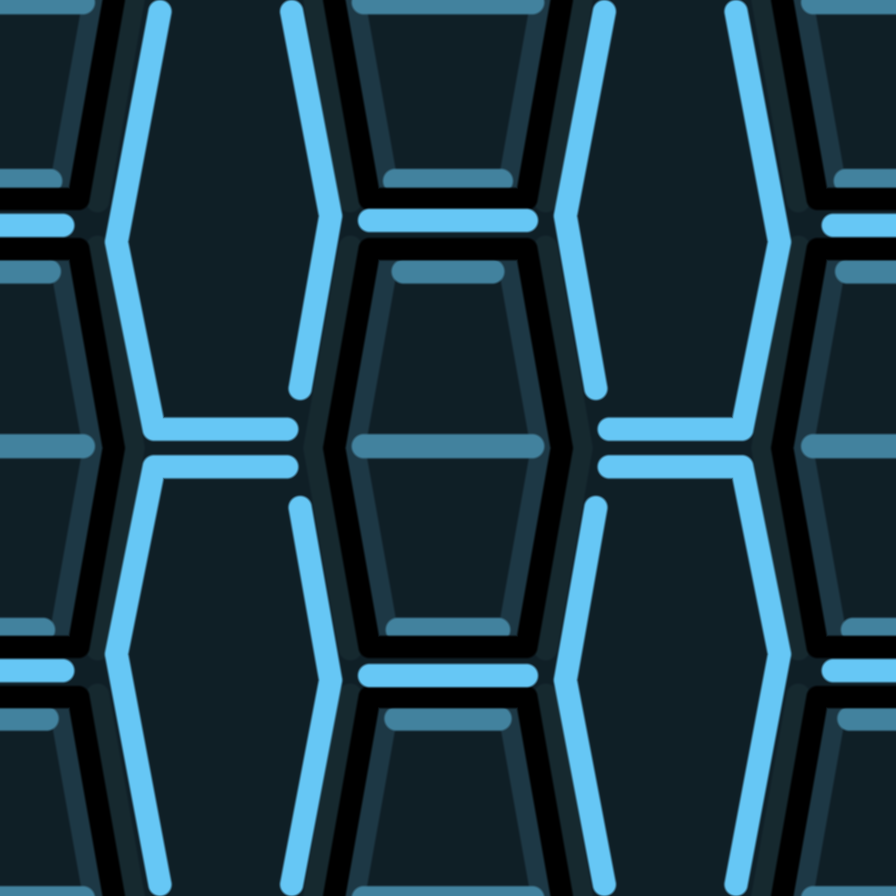
Write a Shadertoy shader that draws this pattern.

```glsl
// Seamless sci-fi lattice: black hexagonal cells with dim rungs, framed by glowing blue brackets.

// Distance from p to the segment a-b.
float segment(vec2 p, vec2 a, vec2 b) {
    vec2 pa = p - a, ba = b - a;
    return length(pa - ba * clamp(dot(pa, ba) / dot(ba, ba), 0.0, 1.0));
}

// Soft-edged coverage of a stroke with the given half width.
float stroke(float dist, float halfWidth) {
    float soft = max(0.2, 75.0 / iResolution.y);
    return 1.0 - smoothstep(-soft, soft, dist - halfWidth);
}

// Rungs: height, half length in the middle column, half length in the side column.
const vec3 RUNGS[6] = vec3[6](
    vec3(-0.25, 9.4, 9.25), vec3(19.8, 5.75, 5.2), vec3(29.7, 5.6, 4.8),
    vec3(50.2, 9.4, 9.25), vec3(69.7, 4.95, 5.45), vec3(79.8, 5.9, 5.6));

float rungDistance(vec2 p, vec2 cell) {
    float d = 100.0;
    for (int i = 0; i < 6; i++) {
        float y = mod(p.y - RUNGS[i].x + 50.0, 100.0) - 50.0;
        float len = abs(p.x - 50.0) < 25.0 ? RUNGS[i].y : RUNGS[i].z;
        d = min(d, length(vec2(max(cell.x - len, 0.0), y)));
    }
    return d;
}

// Blue bars and bent brackets in one mirrored quadrant.
float bracketDistance(vec2 q) {
    float bars = min(segment(q, vec2(0.0, 25.4), vec2(8.75, 25.4)),
                     segment(q, vec2(43.0, 24.85), vec2(50.0, 24.85)));
    float inner = min(segment(q, vec2(17.45, 48.7), vec2(13.1, 25.9)),
                      segment(q, vec2(13.1, 25.9), vec2(16.5, 6.65)));
    float outer = min(segment(q, vec2(32.15, 48.7), vec2(37.0, 23.0)),
                      segment(q, vec2(37.0, 23.0), vec2(32.8, 2.1)));
    float foot = segment(q, vec2(32.8, 2.1), vec2(18.0, 2.1));
    return min(min(bars, inner), min(outer, foot));
}

void mainImage(out vec4 fragColor, in vec2 fragCoord) {
    // Percent of the canvas, folded into a quadrant and into a 2 x 2 grid of cells.
    vec2 p = 100.0 * fragCoord / iResolution.xy;
    vec2 quadrant = abs(p - 50.0);
    vec2 cell = min(quadrant, 50.0 - quadrant);

    vec3 color = vec3(0.06, 0.12, 0.15);

    // Faint bands outside and inside the cell walls.
    float halo = segment(cell, vec2(14.85, 0.0), vec2(10.9, 22.4));
    float lining = segment(cell, vec2(10.55, 0.0), vec2(6.7, 21.5));
    color = mix(color, vec3(0.085, 0.16, 0.185), stroke(halo, 1.3));
    color = mix(color, vec3(0.115, 0.22, 0.27), stroke(lining, 1.3));

    // Rungs, then the black walls over them.
    color = mix(color, vec3(0.26, 0.51, 0.62), stroke(rungDistance(p, cell), 1.35));
    float wall = min(segment(cell, vec2(12.7, 0.0), vec2(8.75, 22.2)),
                     segment(cell, vec2(8.75, 22.2), vec2(0.0, 22.2)));
    color = mix(color, vec3(0.0), stroke(wall, 1.25));

    // Bright brackets on top.
    color = mix(color, vec3(0.40, 0.78, 0.96), stroke(bracketDistance(quadrant), 1.3));
    fragColor = vec4(color, 1.0);
}
```
